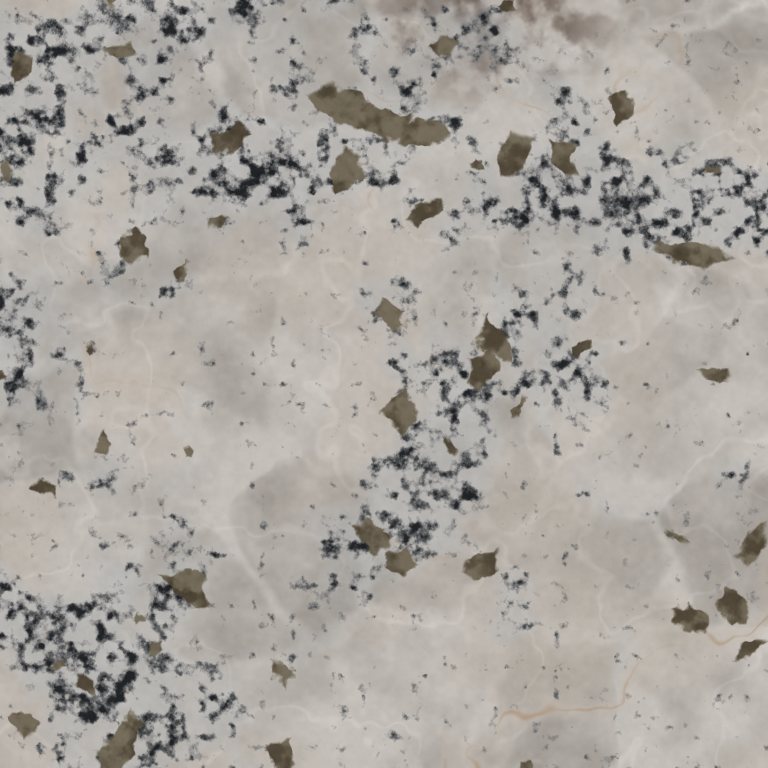
A Shadertoy shader for this texture:

```glsl
// Polished pale granite: soft feldspar crystals from a warped Voronoi diagram,
// clusters of blue-black mica from thresholded noise, ragged olive grains
// scattered on a jittered grid, and thin rust veins along noise contours.

const vec3 PALE   = vec3(0.765, 0.745, 0.720);
const vec3 GREY   = vec3(0.610, 0.588, 0.560);
const vec3 BEIGE  = vec3(0.735, 0.700, 0.660);
const vec3 COOL   = vec3(0.710, 0.712, 0.712);
const vec3 SLATE  = vec3(0.430, 0.432, 0.436);
const vec3 BLACK  = vec3(0.130, 0.140, 0.150);
const vec3 OLIVE  = vec3(0.440, 0.405, 0.335);
const vec3 UMBER  = vec3(0.290, 0.255, 0.195);
const vec3 RUST   = vec3(0.660, 0.540, 0.420);
const vec3 STAIN  = vec3(0.360, 0.300, 0.265);

const float CRYSTAL_FREQ = 6.0;    // crystals across the canvas
const float CLUSTER_FREQ = 5.5;    // mica clusters across the canvas
const float SPECK_FREQ   = 76.0;   // mica flakes across the canvas
const float GRAIN_FREQ   = 11.0;   // olive grain grid
const vec2  STAIN_CENTRE = vec2(0.64, 0.97);

float hash(vec2 p) {
    return fract(sin(dot(p, vec2(127.1, 311.7))) * 43758.5453);
}

vec2 hash2(vec2 p) {
    return vec2(hash(p), hash(p + 57.3));
}

float noise(vec2 p) {
    vec2 i = floor(p), f = fract(p);
    f = f * f * (3.0 - 2.0 * f);
    return mix(mix(hash(i), hash(i + vec2(1, 0)), f.x),
               mix(hash(i + vec2(0, 1)), hash(i + vec2(1, 1)), f.x), f.y);
}

float fbm(vec2 p) {
    float sum = 0.0, amp = 0.533;
    for (int i = 0; i < 4; i++) {
        sum += amp * noise(p);
        p = mat2(1.6, 1.2, -1.2, 1.6) * p + 3.7;
        amp *= 0.5;
    }
    return sum;
}

// x: gap between nearest and second cell (0 on a border), y: cell tone
vec2 crystals(vec2 p) {
    vec2 cell = floor(p);
    float first = 9.0, second = 9.0, tone = 0.0;
    for (int y = -1; y <= 1; y++)
    for (int x = -1; x <= 1; x++) {
        vec2 id = cell + vec2(x, y);
        float d = length(id + hash2(id) - p);
        if (d < first) { second = first; first = d; tone = hash(id + 9.1); }
        else second = min(second, d);
    }
    return vec2(second - first, tone);
}

float clusterNoise(vec2 p) {
    return fbm(p * CLUSTER_FREQ + 17.0) + 0.07 * (p.y - 0.5);
}

// Signed distance to the nearest olive grain, an irregular pentagon
float grainDistance(vec2 p) {
    vec2 cell = floor(p * GRAIN_FREQ);
    float nearest = 1.0;
    for (int y = -1; y <= 1; y++)
    for (int x = -1; x <= 1; x++) {
        vec2 id = cell + vec2(x, y);
        vec2 centre = (id + hash2(id + 31.0)) / GRAIN_FREQ;
        float chance = 0.22 + 0.45 * smoothstep(0.45, 0.65, clusterNoise(centre));
        if (hash(id + 4.4) > chance) continue;
        float size = mix(0.005, 0.020, hash(id + 2.2));
        float turn = 6.2832 * hash(id + 6.6);
        vec2 q = mat2(cos(turn), sin(turn), -sin(turn), cos(turn)) * (p - centre);
        q.x *= mix(0.40, 1.0, hash(id + 8.8));
        float d = -1.0;
        for (int k = 0; k < 5; k++) {
            float a = 1.2566 * (float(k) + 0.5 * hash(id + float(k)));
            float reach = size * mix(0.65, 1.15, hash(id + 12.0 + float(k)));
            d = max(d, dot(q, vec2(cos(a), sin(a))) - reach);
        }
        nearest = min(nearest, d);
    }
    return nearest;
}

void mainImage(out vec4 fragColor, in vec2 fragCoord) {
    vec2 p = fragCoord / iResolution.y;
    vec2 drift = vec2(fbm(p * 7.0), fbm(p * 7.0 + 40.0)) - 0.5;
    vec2 ripple = vec2(fbm(p * 48.0), fbm(p * 48.0 + 20.0)) - 0.5;
    float fine = fbm(p * 110.0) - 0.5;

    // Feldspar: toned crystals with pale rims and cloudy mottling
    vec2 crystal = crystals((p + 0.10 * drift + 0.008 * ripple) * CRYSTAL_FREQ);
    float body = smoothstep(0.0, 0.16, crystal.x);
    float cloud = fbm(p * 17.0 + 5.0);
    float shade = 0.50 * body * smoothstep(0.25, 1.0, crystal.y) + 1.2 * (cloud - 0.42);
    vec3 col = mix(PALE, GREY, clamp(shade, 0.0, 1.0));
    col = mix(col, BEIGE, 0.5 * smoothstep(0.52, 0.72, fbm(p * 6.0 + 60.0)));
    float crack = abs(fbm(p * 8.0 + 80.0) - 0.5);
    col += 0.030 * (1.0 - smoothstep(0.0, 0.03, crack));

    // Rust veins, stronger towards the right
    float vein = abs(fbm(p * 5.0 + 25.0) - 0.5) + 0.02 * noise(p * 30.0);
    float rusty = smoothstep(0.50, 0.85, noise(p * 6.0 + 90.0) + 0.5 * (p.x - 0.5));
    col = mix(col, BEIGE + 0.02, 0.6 * rusty * (1.0 - smoothstep(0.0, 0.07, vein)));
    col = mix(col, RUST, 0.6 * rusty * (1.0 - smoothstep(0.002, 0.020, vein)));

    // Brown stain
    float stain = 1.0 - smoothstep(0.02, 0.17, length((p - STAIN_CENTRE) * vec2(0.8, 1.4)));
    col = mix(col, STAIN, stain * smoothstep(0.30, 0.64, fbm(p * 28.0 + 3.0)));

    // Mica: cool ground, slate halos and dark flakes in the crystal gaps
    float field = clusterNoise(p) + 0.10 * (1.0 - smoothstep(0.0, 0.30, crystal.x))
                + 0.22 * (noise(p * 21.0) - 0.5) + 0.08 * stain;
    float cluster = smoothstep(0.52, 0.75, field);
    col = mix(col, COOL, 0.6 * cluster);
    float flake = fbm(p * SPECK_FREQ);
    float level = mix(0.82, 0.575, cluster);
    col = mix(col, SLATE, 0.50 * smoothstep(level - 0.14, level, flake));
    vec3 mica = mix(SLATE, BLACK, smoothstep(level, level + 0.20, flake));
    col = mix(col, mica, smoothstep(level - 0.03, level + 0.04, flake));

    // Olive grains with dark mottling
    float grain = grainDistance(p + 0.022 * ripple + 0.04 * drift);
    vec3 olive = mix(OLIVE, UMBER, smoothstep(0.35, 0.70, fbm(p * 45.0 + 11.0)));
    col = mix(col, olive, 0.95 * (1.0 - smoothstep(-0.002, 0.002, grain)));

    fragColor = vec4(clamp(col + 0.05 * fine, 0.0, 1.0), 1.0);
}
```
